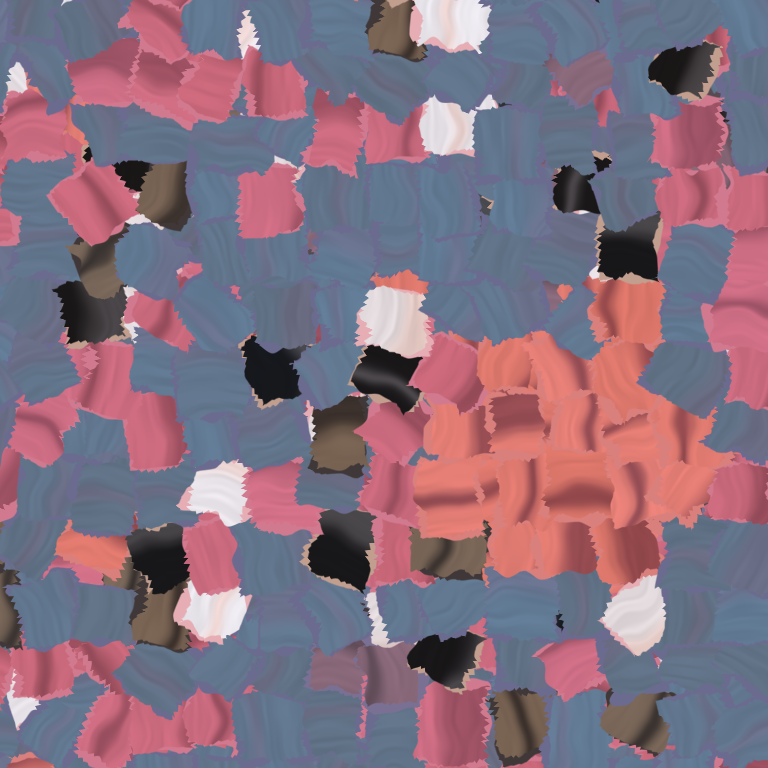
Reproduce this pattern procedurally as a Shadertoy shader.

```glsl
const float LAYER_CELLS[3] = float[3](9.0, 11.5, 13.0);
const float JITTER = 0.42;
const float TOOTH_PITCH = 0.13;
const float TOOTH_DEPTH = 0.10;
const float RIM_WIDTH = 0.035;
const vec2 CORAL_CENTRE = vec2(0.76, 0.41);
const float CORAL_RADIUS = 0.25;
const int CORAL = 6;

// Kinds: blue, pink, white, black, mauve, brown, coral
const float CUMULATIVE[7] = float[7](0.49, 0.68, 0.78, 0.86, 0.92, 0.96, 1.0);
const vec3 BODY[7] = vec3[7](
    vec3(0.38, 0.46, 0.55), vec3(0.80, 0.42, 0.50), vec3(0.90, 0.88, 0.90),
    vec3(0.09, 0.09, 0.10), vec3(0.53, 0.40, 0.46), vec3(0.47, 0.39, 0.33),
    vec3(0.88, 0.48, 0.44));
const vec3 SHADE[7] = vec3[7](
    vec3(0.42, 0.43, 0.53), vec3(0.57, 0.29, 0.35), vec3(0.91, 0.80, 0.78),
    vec3(0.32, 0.31, 0.33), vec3(0.36, 0.28, 0.32), vec3(0.19, 0.16, 0.15),
    vec3(0.53, 0.26, 0.29));
const vec3 RIM[7] = vec3[7](
    vec3(0.42, 0.42, 0.56), vec3(0.82, 0.48, 0.56), vec3(0.90, 0.68, 0.71),
    vec3(0.76, 0.62, 0.56), vec3(0.48, 0.44, 0.58), vec3(0.25, 0.22, 0.22),
    vec3(0.85, 0.50, 0.49));

float hash(vec2 p) {
    return fract(sin(dot(p, vec2(127.1, 311.7))) * 43758.5453);
}

vec2 hash2(vec2 p) {
    return vec2(hash(p), hash(p + 37.3));
}

float noise(vec2 p) {
    vec2 i = floor(p), f = fract(p);
    f = f * f * (3.0 - 2.0 * f);
    return mix(mix(hash(i), hash(i + vec2(1, 0)), f.x),
               mix(hash(i + vec2(0, 1)), hash(i + vec2(1, 1)), f.x), f.y);
}

// Slanted teeth of uneven depth along an edge
float teeth(float along, float seed) {
    float x = along / TOOTH_PITCH + 0.7 * noise(vec2(along * 9.0, seed));
    float f = fract(x);
    float depth = TOOTH_DEPTH * smoothstep(0.15, 0.9, noise(vec2(along * 3.0, seed + 5.0)));
    return depth * min(f / 0.72, (1.0 - f) / 0.28);
}

// Signed distance to a torn rectangle
float tornPatch(vec2 p, vec2 halfSize, float seed) {
    vec2 side = seed + 11.0 * step(0.0, p);
    float wobbleX = 0.22 * (noise(vec2(p.y * 3.5, side.x)) - 0.5);
    float wobbleY = 0.22 * (noise(vec2(p.x * 3.5, side.y + 50.0)) - 0.5);
    float dx = abs(p.x) - halfSize.x + wobbleX + teeth(p.y, side.x);
    float dy = abs(p.y) - halfSize.y + wobbleY + 0.5 * teeth(p.x, side.y + 70.0);
    return max(dx, dy);
}

int pickKind(vec2 centre, vec2 id) {
    float coralChance = 0.9 * smoothstep(CORAL_RADIUS, 0.55 * CORAL_RADIUS,
                                         length(centre - CORAL_CENTRE));
    if (hash(id + 3.7) < coralChance) return CORAL;
    float pick = hash(id + 8.1);
    int kind = 0;
    for (int i = 0; i < 6; i++) kind += int(step(CUMULATIVE[i], pick));
    return kind;
}

// Body colour with a soft fold and fine brushed streaks
vec3 paint(vec2 p, int kind, vec2 id, float seed) {
    vec2 axis = hash(id + 21.0) < 0.6 ? p : p.yx;
    float s = axis.x + 0.25 * (noise(axis.yx * 2.0 + seed) - 0.5) + 0.25 * axis.y * axis.y;
    float at = 0.7 * (hash(id + 23.0) - 0.5);
    float ramp = smoothstep(at, at + 0.4, s);
    float fold = exp(-pow((s - at) / 0.13, 2.0));
    float band = hash(id + 25.0) < 0.5 ? ramp : fold;
    vec3 colour = mix(BODY[kind], SHADE[kind], 0.85 * band);
    float streak = noise(vec2(s * 14.0, axis.y * 1.5 + seed)) - 0.5;
    float tone = hash(id + 27.0) - 0.5;
    colour *= 1.0 + 0.09 * streak + 0.08 * tone;
    return colour + 0.025 * tone * vec3(-1.0, 0.2, 1.0);
}

void mainImage(out vec4 fragColor, in vec2 fragCoord) {
    vec2 uv = fragCoord / iResolution.y;
    vec3 colour = mix(SHADE[3], SHADE[4], noise(uv * 12.0));

    // Overlapping layers, each drawn in a fixed order of cells
    for (int layer = 0; layer < 3; layer++) {
        float cells = LAYER_CELLS[layer];
        float pixel = cells / iResolution.y;
        vec2 grid = uv * cells + 0.37 * float(layer);
        for (int n = 0; n < 9; n++) {
            vec2 cell = floor(grid) + vec2(n % 3 - 1, n / 3 - 1);
            vec2 id = cell + 61.0 * float(layer + 1);
            vec2 centre = cell + 0.5 + JITTER * (hash2(id) - 0.5);
            vec2 p = grid - centre;
            if (dot(p, p) > 1.5) continue;

            // Lean, bend and size of the patch
            float lean = 2.0 * hash(id + 13.0) - 1.0;
            float angle = 0.8 * lean * abs(lean);
            p = mat2(cos(angle), -sin(angle), sin(angle), cos(angle)) * p;
            float seed = 100.0 * hash(id + 15.0);
            p.x += 0.35 * (hash(id + 17.0) - 0.5) * p.y * p.y;
            vec2 halfSize = mix(vec2(0.42, 0.46), vec2(0.64, 0.66), hash2(id + 19.0));

            // Thin rim below, painted patch above
            int kind = pickKind((centre - 0.37 * float(layer)) / cells, id);
            float rim = tornPatch(p, halfSize + RIM_WIDTH, seed + 31.0);
            float body = tornPatch(p, halfSize, seed);
            colour = mix(colour, RIM[kind], smoothstep(pixel, -pixel, rim));
            colour = mix(colour, paint(p, kind, id, seed), smoothstep(pixel, -pixel, body));
        }
    }
    fragColor = vec4(colour, 1.0);
}
```
